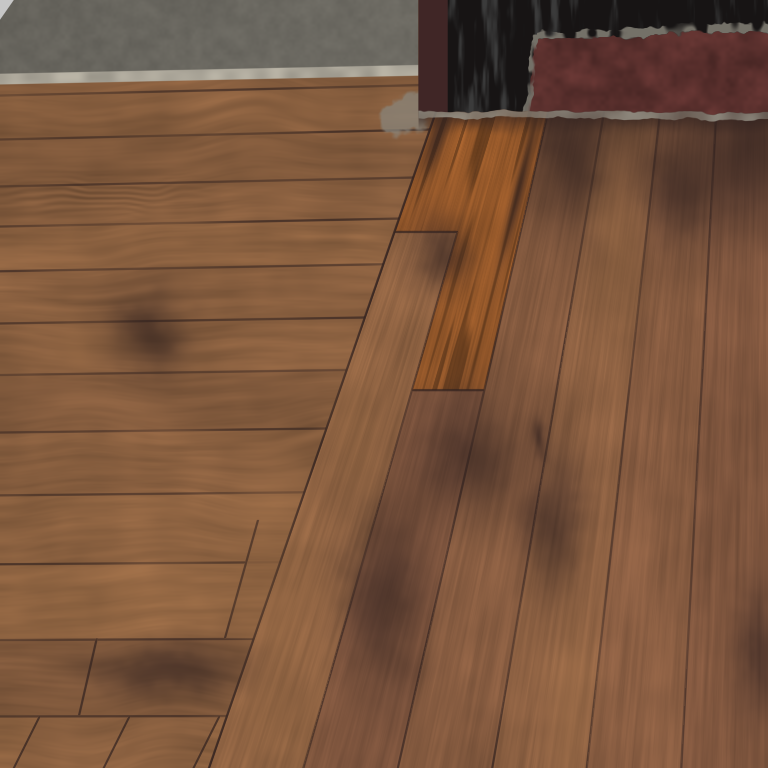
Give the GLSL for this texture, as a WebGL 2 fragment shader.

```glsl
#version 300 es
precision highp float;
// Worn plank floor: level boards on the left meet boards converging in perspective
// on the right, below a carpet strip and a scuffed painted door frame.
// Row edges and a perspective index make the boards; noise adds grain and stains.
#define GRAIN 0.23
#define SEAM_WIDTH 0.0014
#define SEAM_DARK 0.72
#define STAIN 0.60
#define GLOW 0.36
#define RAGGED 0.010

uniform vec2 u_resolution;
out vec4 fragColor;

const vec3 LIGHT = vec3(.60, .42, .27), BROWN = vec3(.49, .34, .23);
const vec3 ROSE = vec3(.48, .32, .24), DARK = vec3(.19, .13, .12);
const vec3 ORANGE = vec3(.61, .36, .17), CARPET = vec3(.42, .41, .38);
const vec3 CREAM = vec3(.67, .65, .60), MAROON = vec3(.34, .18, .17);

// Top edges of the level rows, measured downward, and board tones
const float ROWS[12] = float[](.112, .17, .232, .285, .344, .413, .481, .557, .64, .731, .831, .932);
const float ROW_TONE[12] = float[](.4, .25, .28, .48, .3, .32, .14, .3, .5, .62, .05, .42);
const float BOARD_TONE[7] = float[](.68, .18, .4, .55, .35, .22, .2);

// Soft patches: centre, radii
const vec4 STAINS[11] = vec4[](
  vec4(.19, .43, .045, .05), vec4(.57, .33, .035, .05), vec4(.745, .2, .045, .1),
  vec4(.89, .25, .05, .07), vec4(.98, .2, .06, .1), vec4(.61, .59, .06, .08),
  vec4(.72, .68, .035, .09), vec4(.5, .77, .05, .12), vec4(.99, .85, .03, .08),
  vec4(.22, .87, .1, .03), vec4(.7, .57, .012, .022));
const vec4 GLOWS[6] = vec4[](
  vec4(.8, .31, .04, .13), vec4(.11, .45, .04, .03), vec4(.36, .83, .05, .2),
  vec4(.74, .92, .03, .13), vec4(.14, .78, .14, .03), vec4(.47, .57, .035, .1));

float hash(vec2 p) {
  p = fract(p * vec2(123.34, 456.21));
  p += dot(p, p + 45.32);
  return fract(p.x * p.y);
}
float noise(vec2 p) {
  vec2 i = floor(p), f = fract(p), e = vec2(0, 1);
  f = f * f * (3. - 2. * f);
  return mix(mix(hash(i), hash(i + e.yx), f.x), mix(hash(i + e), hash(i + 1.), f.x), f.y);
}
float fbm(vec2 p) { return .55 * noise(p) + .3 * noise(p * 2.1 + 7.) + .15 * noise(p * 4.3 + 19.); }
float aa;
float past(float edge, float x) { return smoothstep(edge - aa, edge + aa, x); }
float band(float lo, float hi, float x) { return past(lo, x) * (1. - past(hi, x)); }
float seam(float d) { return 1. - smoothstep(SEAM_WIDTH * .4, SEAM_WIDTH + aa, abs(d)); }
float blob(vec2 p, vec4 b) { vec2 d = (p - b.xy) / b.zw; return exp(-dot(d, d)); }

// Level boards, with short slanted pieces near the bottom
vec3 leftBoards(vec2 p, float t) {
  float y = p.y + (p.x * .024 - .012) * (1. - t), tone = .3, line = 0.;
  for (int i = 0; i < 12; i++) {
    tone = mix(tone, ROW_TONE[i], past(ROWS[i], y));
    line = max(line, seam(y - ROWS[i]) * (.45 + .55 * noise(vec2(p.x * 9., i * 5))));
  }
  float slant = p.x + .28 * (p.y - .677) - .336, rows = band(.677, .831, p.y);
  float endPiece = rows * past(0., slant);
  tone = mix(tone, .45, endPiece);
  line = max(line * (1. - endPiece * .8), seam(slant) * rows);
  line = max(line, seam(p.x - .124 + .23 * (p.y - .84)) * band(.831, .932, p.y));
  float foot = past(.932, p.y), cell = (p.x + .5 * (p.y - .932) - .052) / .117;
  line = max(line, foot * seam((fract(cell + .5) - .5) * .117));
  tone += foot * (hash(vec2(floor(cell), 3)) - .5) * .4;
  float grain = fbm(vec2(p.x * 7., y * 95. + 3. * noise(p * 9.))) - .5;
  float rings = sin(y * 700. + 9. * noise(p * 25.)) * blob(p, vec4(.12, .255, .12, .02));
  vec3 c = mix(BROWN, LIGHT, tone) * (1. + GRAIN * grain + .1 * rings);
  return mix(c, DARK, line * SEAM_DARK);
}

// Converging boards; k counts boards from the diagonal joint
vec3 rightBoards(vec2 p, float k, float width) {
  float id = clamp(floor(k), 0., 6.), d = (fract(k + .5) - .5) * width;
  float grain = fbm(vec2(k * 22., p.y * 7.)) - .5;
  vec3 c = mix(ROSE, LIGHT, BOARD_TONE[int(id)]) * (1. + GRAIN * grain);
  c = mix(c, DARK, .38 * (1. - smoothstep(.15, .34, p.y)) * step(2., k));
  // Orange inlay with a stepped lower end
  float inlayEnd = mix(.302, .508, past(1., k)), inner = 1. - past(2., k);
  float inlay = (1. - past(inlayEnd, p.y)) * inner;
  float streak = smoothstep(.52, .78, noise(vec2(k * 13. + 2. * p.y, p.y * 6.)));
  vec3 orange = ORANGE * (1. + .3 * grain) * (1. - .28 * streak);
  float char = blob(vec2(k, p.y), vec4(1.82, .25, .09, .09)) + blob(vec2(k, p.y), vec4(.18, .18, .16, .05));
  c = mix(c, mix(orange, DARK, .7 * char), inlay);
  float line = seam(d) * (.55 + .45 * noise(vec2(id * 8., p.y * 11.)));
  line *= 1. - .8 * band(.5, 1.5, k) * (1. - past(.302, p.y));
  return mix(c, DARK, max(line, seam(p.y - inlayEnd) * inner) * SEAM_DARK);
}

// Painted frame with ragged worn borders
vec3 doorFrame(vec2 p) {
  float rag = RAGGED * (fbm(p * 55.) - .5);
  vec3 c = mix(vec3(.09, .08, .08), vec3(.23), smoothstep(.48, .8, fbm(p * vec2(90, 14))));
  c = mix(vec3(.25, .15, .15), c, past(.583, p.x));
  float side = .703 - .11 * p.y + rag, panel = past(side, p.x);
  float top = .052 - .04 * (p.x - .7) + rag * 1.5;
  c = mix(c, MAROON * (.75 + .55 * fbm(p * 40.)), panel * past(top, p.y));
  float border = max(band(top - .011, top, p.y) * panel, band(-.004, .004, p.x - side) * past(.045, p.y));
  return mix(c, CREAM * .68, border * smoothstep(.25, .6, noise(p * 70.)));
}

void main() {
  vec2 p = gl_FragCoord.xy / u_resolution;
  p.y = 1. - p.y;
  aa = .8 / min(u_resolution.x, u_resolution.y);
  float t = (p.y - .156) / .844, width = mix(.0736, .123, t);
  float joint = p.x - mix(.564, .272, t);
  vec3 c = mix(leftBoards(p, t), rightBoards(p, joint / width, width), past(0., joint));
  c = mix(c, DARK, seam(joint) * .8);

  // Stains, pale patches, mottling and spilled paint
  vec2 w = p + .035 * (vec2(fbm(p * 18.), fbm(p * 18. + 40.)) - .5);
  for (int i = 0; i < 11; i++) c = mix(c, DARK, STAIN * blob(w, STAINS[i]));
  for (int i = 0; i < 6; i++) c = mix(c, LIGHT, GLOW * blob(w, GLOWS[i]));
  c *= .9 + .2 * fbm(p * 11.);
  float spill = blob(w, vec4(.532, .148, .035, .03)) * (.4 + fbm(p * 60.));
  c = mix(c, CREAM * .8, .75 * smoothstep(.3, .5, spill));

  // Carpet and metal strip
  float edge = .108 - .021 * p.x, right = past(.545, p.x), behind = 1. - right;
  vec3 carpet = CARPET * (.88 + .14 * fbm(p * 70.) + .12 * p.x);
  carpet = mix(vec3(.78), carpet, past(.018, p.x + .7 * p.y));
  c = mix(c, carpet, behind * (1. - past(edge, p.y)));
  c = mix(c, CREAM * (.9 + .2 * noise(p * 50.)), behind * band(edge - .012, edge + .002, p.y));

  // Frame, its shadow and the pale sill line
  float sill = .139 + .008 * p.x + RAGGED * (fbm(p * 40.) - .5);
  c = mix(c, DARK, .7 * right * (1. - smoothstep(sill, sill + .035, p.y)));
  c = mix(c, doorFrame(p), right * (1. - past(sill, p.y)));
  c = mix(c, CREAM * .88, right * band(sill, sill + .009, p.y) * (.45 + .5 * noise(p * 45.)));
  fragColor = vec4(c, 1);
}
```
